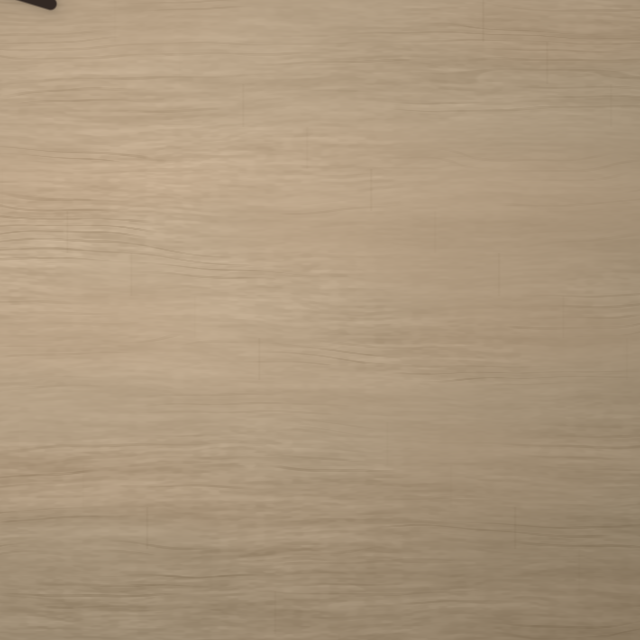
Give the GLSL for this texture, as a WebGL 1 fragment shader.

```glsl
precision highp float;
uniform vec2 u_resolution;

// Light and colour
const vec3 SHADE = vec3(0.476, 0.422, 0.338);
const vec3 GLOW = vec3(0.750, 0.661, 0.552);
const vec3 ROSY = vec3(0.004, -0.002, -0.004);
const vec3 ROD_COLOR = vec3(0.20, 0.16, 0.14);
const vec2 GLOW_CENTER = vec2(0.10, 0.65);
const vec2 GLOW_FALLOFF = vec2(0.95, 1.70);
const float CORNER_FILL = 0.20;

// Planks: length and height, and the shift of the end joint per row
const vec2 PLANK = vec2(0.575, 0.066);
const float JOINT_STEP = 0.100;
const float JOINT_WIDTH = 0.0018;
const float JOINT_DEPTH = 0.020;
const float PLANK_TONE = 0.003;

// Grain: cells per canvas along and across the fibres, and strength
const vec2 BAND_SCALE = vec2(2.2, 32.0);
const vec2 STREAK_SCALE = vec2(6.0, 85.0);
const vec2 FIBRE_SCALE = vec2(16.0, 200.0);
const vec2 PORE_SCALE = vec2(70.0, 270.0);
const vec2 PATCH_SCALE = vec2(3.5, 10.0);
const float BAND_DEPTH = 0.014;
const float STREAK_DEPTH = 0.014;
const float FIBRE_DEPTH = 0.021;
const float PORE_DEPTH = 0.015;

// Dark growth lines: count per canvas, wander in line spacings, strength
const float LINE_COUNT = 64.0;
const float LINE_WANDER = 1.3;
const float LINE_DEPTH = 0.040;

// Rod in the upper left corner
const vec2 ROD_START = vec2(-0.02, 1.024);
const vec2 ROD_END = vec2(0.079, 0.994);
const float ROD_RADIUS = 0.009;

vec2 hash2(vec2 p) {
  vec2 q = vec2(dot(p, vec2(127.1, 311.7)), dot(p, vec2(269.5, 183.3)));
  return fract(sin(q) * 43758.545);
}

// Smooth cellular noise: random cell tones blended by distance, about -1 to 1
float cellNoise(vec2 p) {
  vec2 cell = floor(p);
  vec2 local = p - cell;
  float tone = 0.0;
  float total = 0.0;
  for (int j = -1; j <= 1; j++) {
    for (int i = -1; i <= 1; i++) {
      vec2 offset = vec2(float(i), float(j));
      vec2 seed = hash2(cell + offset);
      vec2 d = offset + 0.2 + 0.6 * seed - local;
      float weight = exp(-5.0 * dot(d, d));
      tone += weight * (2.0 * hash2(cell + offset + 57.0).x - 1.0);
      total += weight;
    }
  }
  return tone / total;
}

// Slow bends of the fibres
float fibreBend(vec2 p) {
  return 0.0050 * sin(5.0 * p.x + 9.0 * p.y)
       + 0.0022 * sin(14.0 * p.x - 27.0 * p.y + 1.3)
       + 0.0008 * sin(47.0 * p.x + 63.0 * p.y);
}

float segmentDistance(vec2 p, vec2 a, vec2 b) {
  vec2 ab = b - a;
  float t = clamp(dot(p - a, ab) / dot(ab, ab), 0.0, 1.0);
  return length(p - a - t * ab);
}

// Thin lines that wander and break off along the fibres
float growthLines(vec2 g, float fibre) {
  float wander = cellNoise(g * vec2(4.0, 17.0) + 83.0);
  float wave = sin(6.2832 * (g.y * LINE_COUNT + LINE_WANDER * wander));
  float breaks = smoothstep(0.0, 0.6, cellNoise(g * vec2(5.0, 44.0) + 97.0));
  return smoothstep(0.55, 1.0, wave + 0.25 * fibre) * breaks;
}

float grain(vec2 p) {
  vec2 g = vec2(p.x, p.y + fibreBend(p));
  float band = cellNoise(g * BAND_SCALE);
  float streak = cellNoise(g * STREAK_SCALE + 13.0);
  float fibre = cellNoise(g * FIBRE_SCALE + 31.0);
  float pore = cellNoise(g * PORE_SCALE + 47.0);
  float patches = smoothstep(-0.5, 0.5, cellNoise(p * PATCH_SCALE + 5.0));
  float clarity = mix(1.15, 0.75, smoothstep(0.25, 0.9, p.x));
  float detail = STREAK_DEPTH * streak + FIBRE_DEPTH * fibre
               + PORE_DEPTH * pore - LINE_DEPTH * growthLines(g, fibre);
  return BAND_DEPTH * band + detail * clarity * mix(0.55, 1.1, patches);
}

void main() {
  vec2 p = gl_FragCoord.xy / u_resolution;
  float pixel = 1.0 / min(u_resolution.x, u_resolution.y);

  // Plank layout with stepped end joints
  float row = floor((1.0 - p.y) / PLANK.y);
  float along = (p.x - 0.18 - JOINT_STEP * row) / PLANK.x;
  vec2 plankRandom = hash2(vec2(floor(along), row) + 3.0);
  float jointRandom = hash2(vec2(floor(along + 0.5), row) + 19.0).x;
  float jointDistance = (0.5 - abs(fract(along) - 0.5)) * PLANK.x;
  float joint = 1.0 - smoothstep(0.0, JOINT_WIDTH + pixel, jointDistance);

  // Warm side light, then wood figure
  vec2 d = p - GLOW_CENTER;
  float light = exp(-dot(d * d, GLOW_FALLOFF)) + CORNER_FILL * p.x * p.y;
  float tone = grain(p) + PLANK_TONE * (2.0 * plankRandom.y - 1.0);
  tone -= JOINT_DEPTH * joint * jointRandom;
  vec3 color = mix(SHADE, GLOW, light) + tone;
  color += ROSY * cellNoise(p * vec2(3.0, 9.0) + 71.0);

  // Rod with a soft contact shadow
  float rod = segmentDistance(p, ROD_START, ROD_END) - ROD_RADIUS;
  color *= 1.0 - 0.15 * exp(-max(rod, 0.0) * 120.0);
  color = mix(ROD_COLOR, color, smoothstep(-pixel, pixel + 0.001, rod));

  gl_FragColor = vec4(color, 1.0);
}
```
